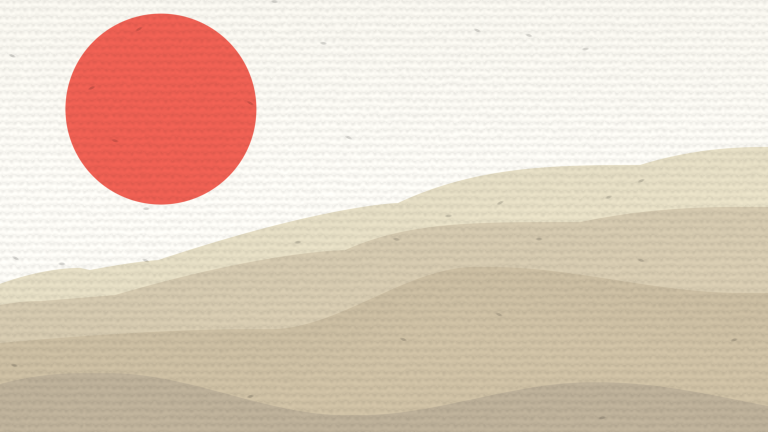
Reproduce this background procedurally as a Shadertoy shader.

```glsl
// Red sun over layered sand-coloured hills, printed on coarse woven canvas.

float hash(vec2 p) {
    vec3 q = fract(p.xyx * vec3(0.1031, 0.1030, 0.0973));
    q += dot(q, q.yzx + 33.33);
    return fract((q.x + q.y) * q.z);
}

float noise(vec2 p) {
    vec2 i = floor(p), f = fract(p);
    f = f * f * (3.0 - 2.0 * f);
    return mix(mix(hash(i), hash(i + vec2(1, 0)), f.x),
               mix(hash(i + vec2(0, 1)), hash(i + vec2(1, 1)), f.x), f.y);
}

// Climb that starts steeply at x = a and flattens out at x = b
float rise(float x, float a, float b, float height, float bend) {
    float t = clamp((x - a) / (b - a), 0.0, 1.0);
    return height * (1.0 - pow(1.0 - t, bend));
}

// Hill outlines, far to near
float farRidge(float x) {
    return 34.3 + rise(x, 0.0, 18.5, 3.7, 1.8) - rise(x, 18.5, 20.8, 0.5, 1.0)
         + rise(x, 20.8, 36.6, 2.3, 1.3) + rise(x, 36.6, 92.1, 13.2, 1.4)
         + rise(x, 92.1, 148.1, 8.8, 3.0) + rise(x, 148.1, 177.8, 4.2, 2.2);
}

float middleRidge(float x) {
    return 29.4 + rise(x, 0.0, 9.3, 0.9, 2.0) + rise(x, 9.3, 26.6, 1.4, 1.0)
         + rise(x, 26.6, 79.9, 10.4, 1.5) + rise(x, 79.9, 134.3, 6.5, 3.8)
         + rise(x, 134.3, 171.3, 3.5, 2.2);
}

float nearRidge(float x) {
    return 20.6 + rise(x, 0.0, 55.6, 3.2, 1.6)
         + 14.4 * smoothstep(62.5, 110.0, x) - 6.0 * smoothstep(113.4, 171.3, x);
}

float frontRidge(float x) {
    return 11.1 + rise(x, 0.0, 18.5, 2.5, 2.0) - 9.7 * smoothstep(25.5, 79.9, x)
         + 7.6 * smoothstep(83.3, 136.6, x) - 9.3 * smoothstep(139.0, 208.0, x);
}

// Dark gaps between the threads, 0 to 1
float weaveGaps(vec2 p) {
    vec2 q = p + 0.45 * (vec2(noise(p * 0.7), noise(p * 0.7 + 40.0)) - 0.5);
    float row = floor(q.y / 1.75);
    float bead = 0.5 + 0.5 * cos(6.2832 * (q.x / 1.7 + 0.5 * row));
    float gap = 0.5 + 0.5 * cos(6.2832 * (q.y / 1.75 + 0.12 * bead));
    return gap * (0.45 + 0.55 * bead);
}

// Sparse short fibres scattered over a grid
float flecks(vec2 p) {
    vec2 cell = floor(p / 12.0);
    vec2 centre = 0.15 + 0.7 * vec2(hash(cell + 7.0), hash(cell + 19.0));
    vec2 d = p - (cell + centre) * 12.0;
    d.y += d.x * (hash(cell + 31.0) - 0.5);
    float present = step(0.82, hash(cell + 53.0));
    return present * (1.0 - smoothstep(0.2, 0.7, length(d * vec2(0.7, 1.5))));
}

// Lays a hill over the colour, a little lighter further below its crest
void addHill(inout vec3 color, vec2 p, float crest, vec3 tint, float soft) {
    float depth = crest - p.y;
    vec3 shade = tint * (1.0 + 0.025 * smoothstep(0.0, 18.0, depth));
    color = mix(color, shade, smoothstep(-soft, soft, depth));
}

void mainImage(out vec4 fragColor, in vec2 fragCoord) {
    // Percent of the canvas height
    vec2 p = fragCoord / iResolution.y * 100.0;
    float soft = 75.0 / iResolution.y;

    // Sky and sun
    vec3 color = mix(vec3(0.99, 0.985, 0.965), vec3(0.975, 0.968, 0.94),
                     smoothstep(50.0, 100.0, p.y));
    float sun = length(p - vec2(37.25, 74.75)) - 22.1;
    color = mix(color, vec3(0.935, 0.375, 0.325), smoothstep(soft, -soft, sun));

    // Hills
    addHill(color, p, farRidge(p.x), vec3(0.895, 0.865, 0.765), soft);
    addHill(color, p, middleRidge(p.x), vec3(0.828, 0.782, 0.68), soft);
    addHill(color, p, nearRidge(p.x), vec3(0.792, 0.738, 0.63), soft);
    addHill(color, p, frontRidge(p.x), vec3(0.738, 0.688, 0.598), soft);

    // Canvas texture
    color *= 1.012 - 0.07 * weaveGaps(p);
    color *= 1.0 + 0.025 * (noise(p * 1.9) - 0.5);
    color *= 1.0 - 0.16 * flecks(p);

    fragColor = vec4(color, 1.0);
}
```
